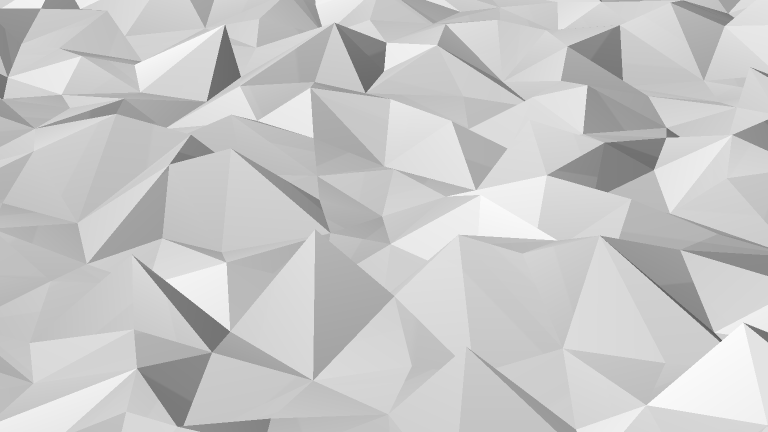
Reproduce this background procedurally as a Shadertoy shader.

```glsl
const float CELL = 0.22;          // spacing of the terrain vertices
const float JITTER = 0.64;        // vertex wander, in cells
const float PEAK = 0.36;          // tallest summit
const float PERSPECTIVE = 0.4;    // shrinking towards the far edge
const vec2 TILT = vec2(0.55, 0.835);          // screen rise per unit of depth, of height
const vec3 LIGHT = vec3(-0.497, -0.348, 0.795);
const float SHADOW_TONE = 0.40;
const float LIT_RANGE = 0.445;
const float GLOSS = 0.10;
const float FACE_VARIATION = 0.035;
const float FACE_GRADIENT = 0.05;
const float SHARD_CONTRAST = 0.05;
const float VALLEY_SHADE = 0.05;
const int ROWS = 6;               // rows that can cover one screen point
const int SAMPLES = 2;            // antialiasing samples per axis

struct Hit {
    float depth;
    float tone;
};

// Integer hash: three values in 0..1
vec3 hash3(ivec2 id, int salt) {
    uvec3 v = uvec3(ivec3(id, salt) + 4096);
    v = v * 1664525u + 1013904223u;
    v.x += v.y * v.z;
    v.y += v.z * v.x;
    v.z += v.x * v.y;
    v ^= v >> 16u;
    v.x += v.y * v.z;
    v.y += v.z * v.x;
    v.z += v.x * v.y;
    return vec3(v >> 8u) / 16777216.0;
}

vec3 terrainVertex(ivec2 id) {
    vec3 r = hash3(id, 0);
    vec2 ground = (vec2(id) + (r.xy - 0.5) * JITTER) * CELL;
    return vec3(ground, PEAK * r.z * r.z);
}

vec2 project(vec3 v) {
    return vec2(v.x, dot(v.yz, TILT));
}

float cross2(vec2 a, vec2 b) {
    return a.x * b.y - a.y * b.x;
}

float faceTone(vec3 normal, vec3 bary, float height, vec3 rnd) {
    float lit = clamp(dot(normal, LIGHT), 0.0, 1.0);
    float tone = SHADOW_TONE + LIT_RANGE * (1.0 - pow(1.0 - lit, 1.5));
    tone += GLOSS * smoothstep(0.94, 1.0, lit);
    tone += FACE_VARIATION * (rnd.x - 0.5);
    tone += FACE_GRADIENT * (rnd.y - 0.5) * (bary.x - bary.z);
    tone += VALLEY_SHADE * (height / PEAK - 0.4);
    // Faint reflected shard, clearest on the shaded faces
    float shard = smoothstep(-0.01, 0.01, dot(bary, rnd - 0.5));
    return tone + SHARD_CONTRAST * (1.0 - lit) * (shard - 0.5);
}

// Keeps the nearest front-facing triangle under p
void drawTriangle(vec2 p, vec3 a, vec3 b, vec3 c, ivec2 id, int salt, inout Hit hit) {
    vec2 pa = project(a) - p, pb = project(b) - p, pc = project(c) - p;
    vec3 bary = vec3(cross2(pb, pc), cross2(pc, pa), cross2(pa, pb));
    float area = bary.x + bary.y + bary.z;
    if (area < 1e-6 || min(bary.x, min(bary.y, bary.z)) < 0.0) return;
    bary /= area;
    vec3 point = a * bary.x + b * bary.y + c * bary.z;
    if (point.y >= hit.depth) return;
    vec3 normal = normalize(cross(b - a, c - a));
    hit = Hit(point.y, faceTone(normal, bary, point.z, hash3(id, salt)));
}

float terrainTone(vec2 p) {
    Hit hit = Hit(1e5, 0.7);
    float nearest = (p.y - TILT.y * PEAK) / TILT.x;
    ivec2 first = ivec2(floor(vec2(p.x, nearest) / CELL)) - 1;
    for (int j = 0; j < ROWS; j++) {
        for (int i = 0; i < 3; i++) {
            ivec2 id = first + ivec2(i, j);
            vec3 a = terrainVertex(id);
            vec3 b = terrainVertex(id + ivec2(1, 0));
            vec3 c = terrainVertex(id + ivec2(1, 1));
            vec3 d = terrainVertex(id + ivec2(0, 1));
            // Either diagonal may split the cell
            if (hash3(id, 3).x < 0.5) {
                drawTriangle(p, a, b, c, id, 1, hit);
                drawTriangle(p, a, c, d, id, 2, hit);
            } else {
                drawTriangle(p, a, b, d, id, 1, hit);
                drawTriangle(p, b, c, d, id, 2, hit);
            }
        }
    }
    return hit.tone;
}

void mainImage(out vec4 fragColor, in vec2 fragCoord) {
    float tone = 0.0;
    for (int s = 0; s < SAMPLES * SAMPLES; s++) {
        vec2 offset = (vec2(s % SAMPLES, s / SAMPLES) + 0.5) / float(SAMPLES) - 0.5;
        vec2 uv = (fragCoord + offset - vec2(0.5 * iResolution.x, 0.0)) / iResolution.y;
        tone += terrainTone(uv / (1.0 - PERSPECTIVE * uv.y));
    }
    fragColor = vec4(vec3(clamp(tone / float(SAMPLES * SAMPLES), 0.0, 1.0)), 1.0);
}
```
